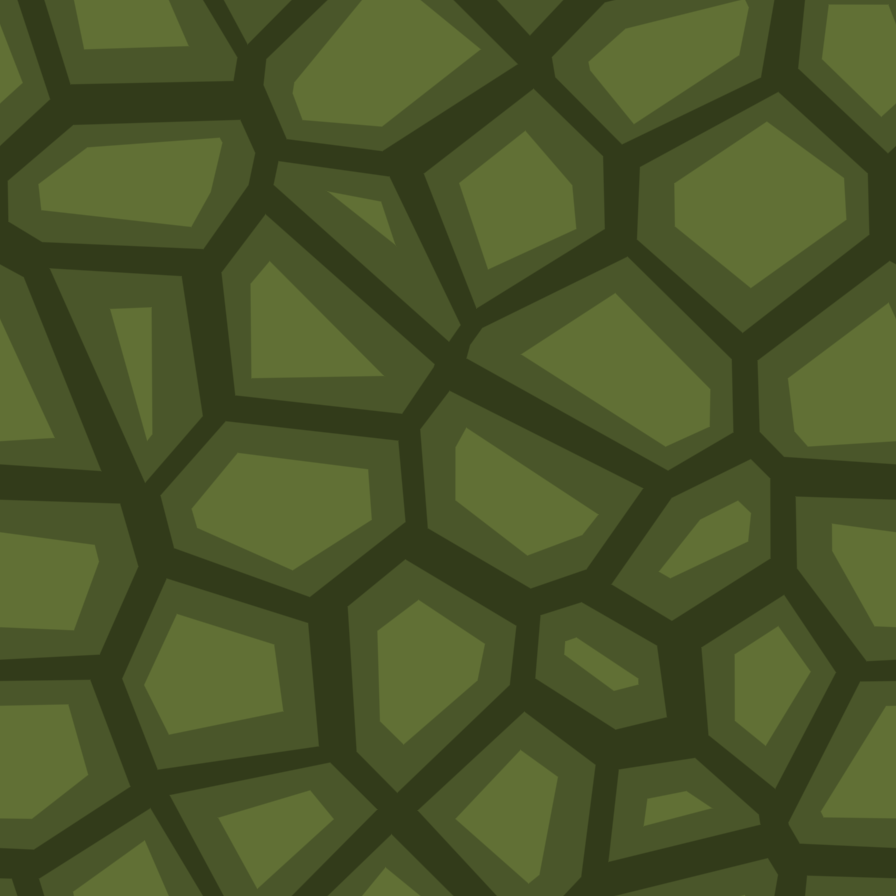
Give the GLSL for this texture, as a three.js fragment shader.

```glsl
// Tiling pavement of angular green stones with lighter facets on dark gaps.
varying vec2 vUv;

const vec2 GRID = vec2(4.0, 6.0);   // stones across and up, rows must be even
const float JITTER = 0.8;
const float SIZE_SPREAD = 0.008;
const float SOFTNESS = 0.0011;

const vec3 GAP_COLOR = vec3(0.195, 0.230, 0.102);
const vec3 RIM_COLOR = vec3(0.290, 0.337, 0.163);
const vec3 FACET_COLOR = vec3(0.380, 0.440, 0.208);

// Four random values from a lattice point, without sine.
vec4 hash4(vec2 p) {
  vec4 q = fract(p.xyxy * vec4(0.1031, 0.1030, 0.0973, 0.1099));
  q += dot(q, q.wzxy + 33.33);
  return fract((q.xxyz + q.yzzw) * q.zywx);
}

// Stone centre in xy and its size weight in z; random values wrap at the tile.
vec3 stoneSeed(vec2 cell, vec2 grid, float jitter) {
  vec4 rnd = hash4(mod(cell, grid) + 11.5);
  vec2 offset = 0.5 + jitter * (rnd.xy - 0.5);
  offset.x += 0.5 * mod(cell.y, 2.0) - 0.25;
  return vec3((cell + offset) / grid, rnd.z * SIZE_SPREAD);
}

// Weighted squared distance, which keeps all stone borders straight.
float power(vec2 p, vec3 seed) {
  vec2 d = p - seed.xy;
  return dot(d, d) - seed.z;
}

// Cell of the stone that owns point p.
vec2 owningCell(vec2 p, vec2 grid) {
  vec2 base = floor(p * grid);
  vec2 owner = base;
  float best = 1e5;
  for (int y = -3; y <= 3; y++) {
    for (int x = -2; x <= 2; x++) {
      vec2 cell = base + vec2(float(x), float(y));
      float d = power(p, stoneSeed(cell, grid, JITTER));
      if (d < best) {
        best = d;
        owner = cell;
      }
    }
  }
  return owner;
}

// Signed depth inside the stone (x) and inside its facet (y).
vec2 stoneDepth(vec2 p, vec2 owner, vec2 grid) {
  vec3 seed = stoneSeed(owner, grid, JITTER);
  vec2 depth = vec2(1.0);
  for (int y = -3; y <= 3; y++) {
    for (int x = -2; x <= 2; x++) {
      if (x == 0 && y == 0) continue;
      vec2 cell = owner + vec2(float(x), float(y));
      vec3 other = stoneSeed(cell, grid, JITTER);
      vec2 across = other.xy - seed.xy;
      float span = length(across);
      float edge = (power(p, other) - power(p, seed)) / (2.0 * span);
      float along = dot(p - 0.5 * (seed.xy + other.xy), vec2(-across.y, across.x)) / span;

      // Each side gets its own inset and a slight tilt.
      vec4 rnd = hash4(mod(owner, grid) + 7.0 * mod(cell, grid) + 3.5);
      float gap = mix(0.010, 0.024, rnd.x);
      float rim = mix(0.023, 0.043, rnd.y);
      vec2 tilt = (rnd.zw - 0.5) * vec2(0.10, 0.22);
      depth = min(depth, edge + tilt * along - vec2(gap, gap + rim));
    }
  }
  return depth;
}

void main() {
  vec2 depth = stoneDepth(vUv, owningCell(vUv, GRID), GRID);
  vec2 cover = smoothstep(-SOFTNESS, SOFTNESS, depth);
  vec3 stone = mix(RIM_COLOR, FACET_COLOR, cover.y);
  gl_FragColor = vec4(mix(GAP_COLOR, stone, cover.x), 1.0);
}
```
